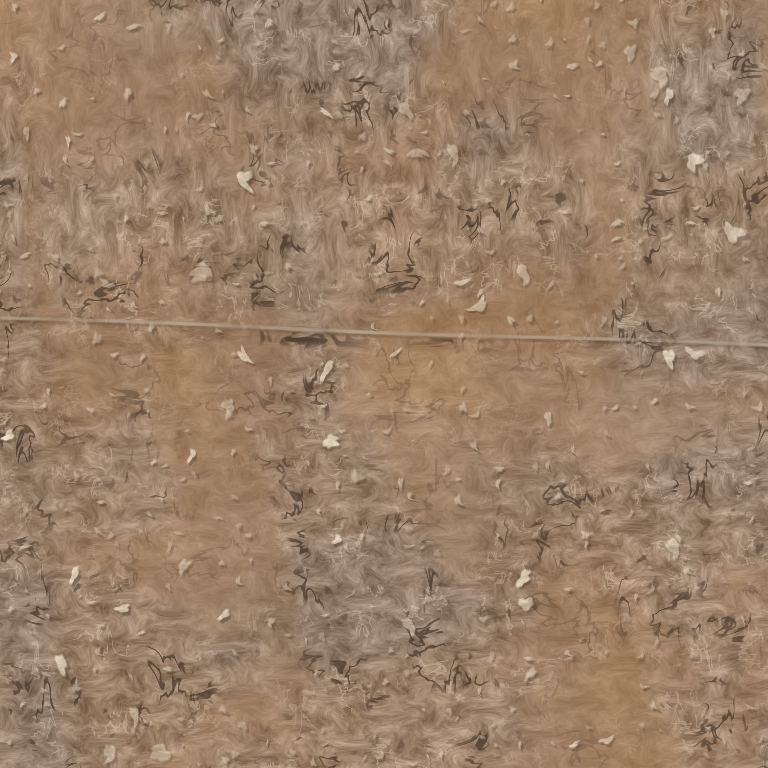
This texture is drawn by a Shadertoy shader. Its source:

```glsl
// Weathered brown stone: a mottled, streaky ground with pale chips, dark cracks
// and one thin scratch. Layered warped sines make the ground and the cracks;
// a jittered cell grid scatters the chips and pits.

const vec3 STONE = vec3(0.610, 0.502, 0.408);
const vec3 OCHRE = vec3(0.030, 0.002, -0.030);
const vec3 CHIP = vec3(0.89, 0.82, 0.73);
const vec3 CRACK = vec3(0.27, 0.205, 0.16);
const vec3 SCRATCH = vec3(0.70, 0.64, 0.56);
const mat2 TURN = mat2(0.80, 0.60, -0.60, 0.80);

vec3 hash3(vec2 p) {
    vec3 q = fract(p.xyx * vec3(0.1031, 0.1030, 0.0973));
    q += dot(q, q.yxz + 33.33);
    return fract((q.xxy + q.yzz) * q.zyx);
}

// Layered sines, each octave turned and bent by the one before it
float waves(vec2 p, int octaves, float decay) {
    float sum = 0.0;
    float amp = 0.5;
    for (int i = 0; i < octaves; i++) {
        p = TURN * p + 0.6 * float(i) + 1.3;
        p += 0.55 * sin(p.yx * 1.15 + vec2(0.4, 2.1));
        sum += amp * sin(p.x + 0.6 * sin(p.y * 0.7)) * cos(p.y);
        p *= 1.8;
        amp *= decay;
    }
    return sum;
}

// Thin curves where a wave field crosses zero
float veins(vec2 p, float width) {
    return 1.0 - smoothstep(0.3 * width, width, abs(waves(p, 4, 0.65)));
}

// Scattered angular grains; density is the share of occupied cells
float grains(vec2 uv, float cells, float density, float radius, float seed) {
    vec2 p = uv * cells;
    vec2 home = floor(p);
    float cover = 0.0;
    for (int y = -1; y <= 1; y++) {
        for (int x = -1; x <= 1; x++) {
            vec2 id = home + vec2(x, y);
            vec3 place = hash3(id + seed);
            vec3 form = hash3(id + seed + 71.7);
            vec2 d = p - id - 0.15 - 0.7 * place.xy;
            float a = 6.2832 * form.x;
            d = mat2(cos(a), sin(a), -sin(a), cos(a)) * d;
            d.y += 0.8 * (form.y - 0.5) * d.x * d.x / radius;
            d.y *= 1.1 + 1.7 * form.z;
            float angle = atan(d.y, d.x);
            float size = radius * (0.45 + 0.75 * form.y);
            size *= 1.0 + 0.20 * sin(3.0 * angle + a) + 0.12 * sin(5.0 * angle - 2.0 * a);
            float soft = 0.0025 * cells;
            float shape = 1.0 - smoothstep(-soft, soft, length(d) - size);
            cover = max(cover, shape * step(place.z, density) * (0.5 + 0.5 * form.x));
        }
    }
    return cover;
}

// Long scratch with uneven strength; below is the distance under it
float scratchMask(vec2 uv, float below) {
    float wear = 0.62 + 0.3 * sin(uv.x * 17.0) * sin(uv.x * 41.0 + 1.0);
    return wear * (1.0 - smoothstep(0.0008, 0.0034, abs(below)));
}

// Ragged hollows hanging under the scratch in a few stretches
float hollows(vec2 uv, float below) {
    float left = exp(-pow((uv.x - 0.39) / 0.07, 2.0));
    float right = 0.75 * exp(-pow((uv.x - 0.59) / 0.05, 2.0));
    float ragged = waves(uv * vec2(75.0, 120.0), 3, 0.7);
    float band = smoothstep(0.002, 0.007, below) * (1.0 - smoothstep(0.014, 0.027, below));
    return (left + right) * band * smoothstep(-0.15, 0.2, ragged);
}

void mainImage(out vec4 fragColor, in vec2 fragCoord) {
    vec2 uv = fragCoord / iResolution.xy;
    vec2 bent = uv + 0.006 * vec2(waves(uv * 60.0, 2, 0.6), waves(uv * 60.0 + 9.0, 2, 0.6));

    // Broad calm and busy areas
    float busy = smoothstep(-0.35, 0.25, waves(uv * 9.0 + 3.0, 3, 0.6));
    float patches = waves(bent * 13.0 + 20.0, 4, 0.65);
    float hue = waves(bent * 8.0 + 41.0, 3, 0.6);

    // Streaky grain: upright near the top, lying flat below
    float upright = waves(uv * vec2(95.0, 62.0), 5, 0.8);
    float flat_ = waves(uv * vec2(62.0, 105.0) + 30.0, 5, 0.8);
    float grain = mix(flat_, upright, smoothstep(0.52, 0.72, uv.y));
    float tone = 0.045 * patches + mix(0.055, 0.125, busy) * grain;
    vec3 color = STONE + tone + OCHRE * (0.9 * hue + 0.5 - 0.8 * busy);

    // Pale threads and dark cracks, kept to the broken areas
    float threadArea = smoothstep(0.05, 0.4, waves(uv * 42.0 + 60.0, 3, 0.7)) * (0.35 + 0.65 * busy);
    color = mix(color, CHIP, 0.36 * threadArea * veins(uv * 85.0 + 5.0, 0.13));
    float crackArea = smoothstep(0.12, 0.42, waves(uv * 26.0 + 80.0, 3, 0.7)) * (0.3 + 0.7 * busy);
    color = mix(color, CRACK, 0.72 * crackArea * veins(uv * 52.0 + 14.0, 0.13));
    color = mix(color, CRACK, 0.55 * busy * grains(bent, 32.0, 0.13, 0.22, 13.0));

    // Chips, each with a shade along its lower right side
    vec2 lift = vec2(-0.003, 0.004);
    float shade = max(grains(bent + lift, 18.0, 0.20, 0.21, 40.0),
                      grains(bent + lift, 44.0, 0.20, 0.23, 95.0));
    color = mix(color, CRACK, 0.42 * shade);
    color = mix(color, CHIP, 0.62 * grains(bent, 44.0, 0.20, 0.23, 95.0));
    color = mix(color, CHIP + 0.1 * grain, 0.92 * grains(bent, 18.0, 0.20, 0.21, 40.0));

    // Scratch across the slab
    float below = 0.586 - 0.036 * uv.x + 0.0015 * sin(uv.x * 9.0) - uv.y;
    color = mix(color, CRACK, 0.85 * min(hollows(uv, below), 1.0));
    color = mix(color, CRACK, 0.3 * scratchMask(uv, below - 0.004));
    color = mix(color, SCRATCH, scratchMask(uv, below));

    fragColor = vec4(clamp(color, 0.0, 1.0), 1.0);
}
```
